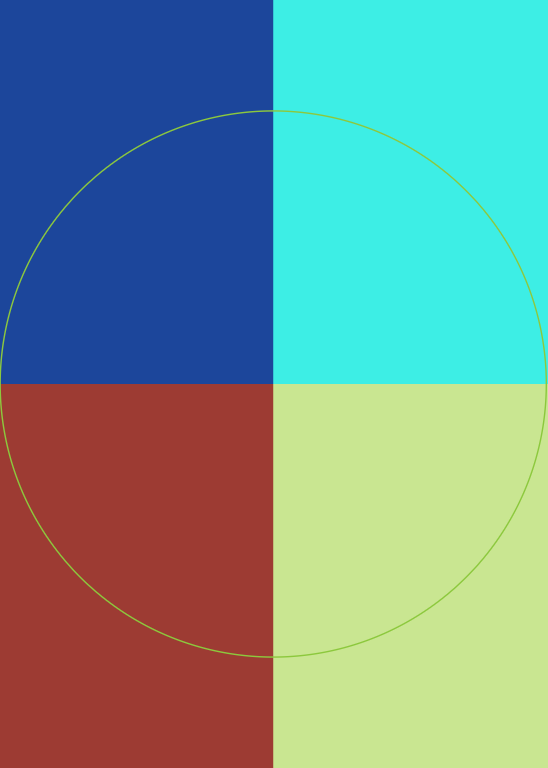
This background is drawn by a Shadertoy shader. Its source:

```glsl
const vec3 BLUE  = vec3(0.110, 0.275, 0.608);
const vec3 CYAN  = vec3(0.240, 0.933, 0.898);
const vec3 BRICK = vec3(0.616, 0.231, 0.200);
const vec3 LIME  = vec3(0.788, 0.902, 0.569);
const vec3 LEAF  = vec3(0.550, 0.785, 0.240);

const vec2 CENTER = vec2(0.4986, 0.5);
const float RADIUS = 0.4983;
const float LINE_WIDTH = 0.0026;

// Antialiased step across zero, one pixel wide
float edge(float d, float pixel) {
    return clamp(d / pixel + 0.5, 0.0, 1.0);
}

// Four flat colours meeting at the origin
vec3 quadrants(vec2 p, float pixel) {
    float right = edge(p.x, pixel);
    float top = edge(p.y, pixel);
    return mix(mix(BRICK, LIME, right), mix(BLUE, CYAN, right), top);
}

// Coverage of a thin circle outline
float ring(vec2 p, float radius, float width, float pixel) {
    float d = abs(length(p) - radius);
    return edge(0.5 * width - d, pixel);
}

void mainImage(out vec4 fragColor, in vec2 fragCoord) {
    // Lengths are fractions of the canvas width
    float pixel = 1.0 / iResolution.x;
    vec2 p = (fragCoord - CENTER * iResolution.xy) * pixel;

    vec3 color = quadrants(p, pixel);
    color = mix(color, LEAF, ring(p, RADIUS, LINE_WIDTH, pixel));
    fragColor = vec4(color, 1.0);
}
```
